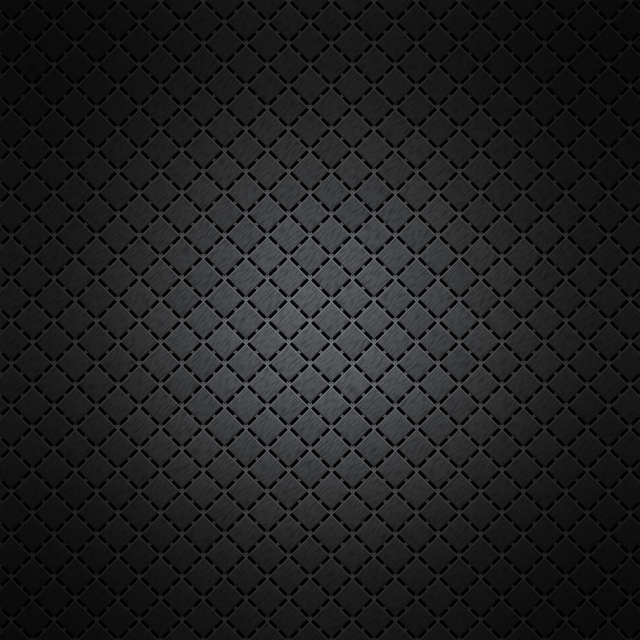
A Shadertoy shader for this pattern:

```glsl
// Dark brushed plates in a diamond lattice, split by broken black grooves.
// Rotated lattice coordinates give the grooves; a wrapped radial glow lights
// the middle, and stretched cellular noise on a wrapping grid adds the brushing.

#define REPEATS 15.0                 // diamonds across and down
#define PHASE vec2(0.266, 0.5)       // lattice offset, in repeats
#define GROOVE 0.048                 // half width of a dash, in plate sides
#define DASH_HALF 0.125              // half length of a dash core
#define LIP 0.021                    // half width of the lit groove rim
#define GLOW_CENTRE vec2(0.5, 0.485)
#define GLOW_FALLOFF 9.0
#define GLOW_LEVEL 0.305
#define BASE_LEVEL 0.029
#define BRUSH_GRID vec2(50.0, 250.0) // cells along and across the brushing
#define BRUSH_DEPTH 0.38
#define RIM_LIGHT 0.055              // rim brightness that the shade keeps

vec2 hash2(vec2 p) {
    vec3 q = fract(vec3(p.xyx) * vec3(0.1031, 0.1030, 0.0973));
    q += dot(q, q.yzx + 33.33);
    return fract((q.xx + q.yz) * q.zy);
}

// Nearest point distance on a grid that wraps after "period" cells
float cellular(vec2 p, vec2 period) {
    vec2 cell = floor(p), f = fract(p);
    float nearest = 2.0;
    for (int j = -1; j <= 1; j++)
    for (int i = -1; i <= 1; i++) {
        vec2 o = vec2(i, j);
        vec2 d = o + hash2(mod(cell + o, period)) - f;
        nearest = min(nearest, dot(d, d));
    }
    return sqrt(nearest);
}

// Sum of the glow and its neighbours one canvas away, on each axis
float wrappedGlow(vec2 uv) {
    vec2 d = abs(fract(uv - GLOW_CENTRE + 0.5) - 0.5);
    vec2 g = exp(-GLOW_FALLOFF * d * d)
           + exp(-GLOW_FALLOFF * (1.0 - d) * (1.0 - d));
    return g.x * g.y;
}

float band(float d, float halfWidth, float aa) {
    return 1.0 - smoothstep(halfWidth - aa, halfWidth + aa, abs(d));
}

// s: signed distance across the line, positive below; t: position along it.
// Returns dash, soft seam, lit lower rim and bridge highlight.
vec4 grooveParts(float s, float t, float aa) {
    float m = abs(fract(t) - 0.5);
    float along = max(abs(m - 0.232) - DASH_HALF, 0.0);
    float dash = 1.0 - smoothstep(-aa, aa, length(vec2(along, s)) - GROOVE);
    float seam = 1.0 - smoothstep(0.02, 0.095, abs(s));
    float rim = band(s - GROOVE - LIP, LIP, aa);
    float bridge = band(s, LIP * 1.2, aa) * (1.0 - dash);
    return vec4(dash, seam, rim, bridge);
}

void mainImage(out vec4 fragColor, in vec2 fragCoord) {
    vec2 uv = fragCoord / iResolution.xy;
    float aa = 0.6 * REPEATS * 1.4142 / min(iResolution.x, iResolution.y);

    // Diamond lattice: grooves lie on whole values of either coordinate
    vec2 p = uv * REPEATS - PHASE;
    vec2 q = vec2(p.x + p.y, p.x - p.y);
    vec2 across = q - floor(q + 0.5);
    vec2 plate = mod(floor(q), REPEATS);

    // Plate tone with brushing and a small change from plate to plate
    float glow = wrappedGlow(uv);
    float light = BASE_LEVEL + GLOW_LEVEL * glow;
    vec2 brush = vec2(uv.x + uv.y, uv.y - uv.x) * BRUSH_GRID;
    float grain = cellular(brush, BRUSH_GRID) - 0.45;
    float tone = light * (1.0 - BRUSH_DEPTH * grain);
    tone *= 0.96 + 0.08 * hash2(plate + 7.0).x;

    // Plates fall off slightly from upper rim to lower rim
    vec2 local = fract(q) - 0.5;
    tone *= 1.0 + 0.09 * (local.x - local.y);

    // Grooves in both directions, rims first so dashes stay black
    vec4 a = grooveParts(-across.x, q.y, aa);
    vec4 b = grooveParts(across.y, q.x, aa);
    vec4 parts = max(a, b);
    tone *= 1.0 - 0.5 * parts.y;
    tone = mix(tone, light * 1.4 + RIM_LIGHT, 0.8 * parts.z);
    tone = mix(tone, light * 1.3 + RIM_LIGHT, 0.85 * parts.w);
    tone = mix(tone, light * 0.05, parts.x);

    // Warm in the shade, cool under the light
    vec3 tint = mix(vec3(1.02, 1.0, 0.97), vec3(0.975, 1.0, 1.04),
                    smoothstep(0.1, 0.8, glow));
    fragColor = vec4(tone * tint, 1.0);
}
```
